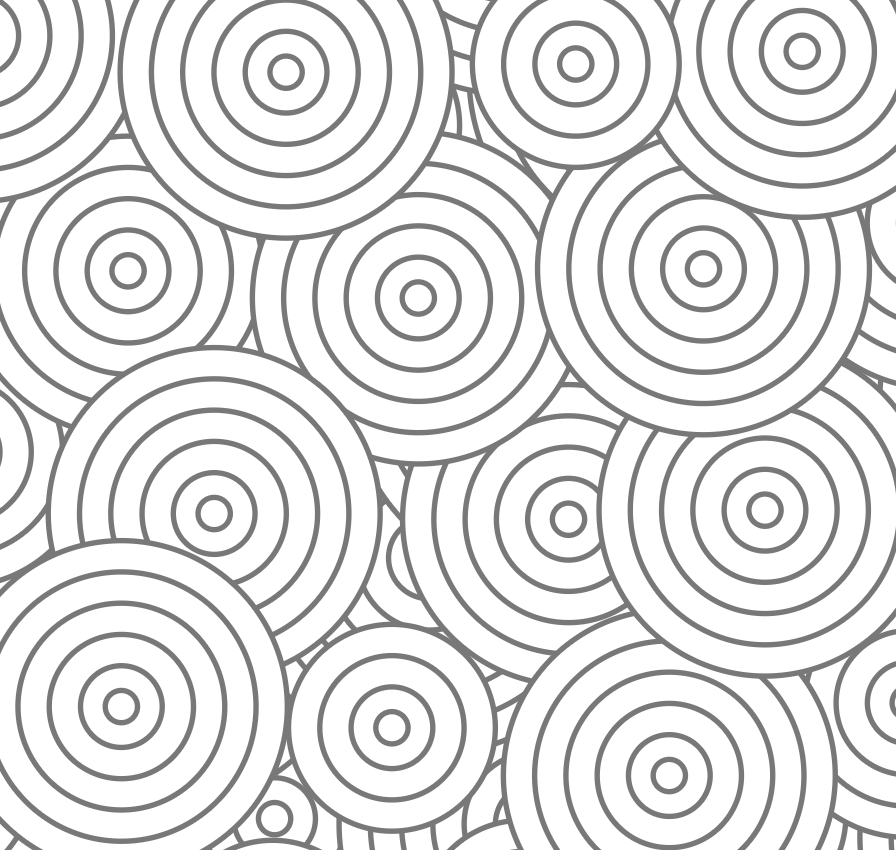
Reproduce this pattern procedurally as a Shadertoy shader.

```glsl
// Overlapping white discs filled with concentric grey rings.
// Discs sit on jittered, staggered grids and are painted back to front:
// one backing grid of wide discs, then a front grid split into random depths.

const vec3 PAPER = vec3(1.0);
const vec3 INK = vec3(0.47);
const vec2 CELL = vec2(0.295, 0.262);   // grid pitch in canvas widths
const float HALF_LINE = 0.003;
const float FIRST_RING = 0.0456;
const float RING_GAP = 0.0349;

vec3 hash3(vec2 cell) {
    vec3 q = fract(cell.xyx * vec3(0.1031, 0.1030, 0.0973));
    q += dot(q, q.yxz + 33.33);
    return fract((q.xxy + q.yzz) * q.zyx);
}

// Distance to the nearest ring; the innermost one is a small eye
float ringDistance(float d) {
    float evenRings = abs(fract((d - FIRST_RING) / RING_GAP + 0.5) - 0.5) * RING_GAP;
    return d < 0.0318 ? abs(d - 0.018) : evenRings;
}

// Paints one opaque ringed disc over the colour below
vec3 paintDisc(vec3 below, float d, float gaps, float pixel) {
    float radius = FIRST_RING + gaps * RING_GAP;
    float body = clamp(0.5 + (radius + HALF_LINE - d) / pixel, 0.0, 1.0);
    float toLine = d > radius ? 0.0 : ringDistance(d);
    float line = clamp(0.5 + (HALF_LINE - toLine) / pixel, 0.0, 1.0);
    return mix(below, mix(PAPER, INK, line), body);
}

void mainImage(out vec4 fragColor, in vec2 fragCoord) {
    float pixel = 1.0 / iResolution.x;
    vec2 p = fragCoord * pixel;
    vec3 color = PAPER;

    // Depth 0 is the backing grid, depths 1 to 4 share the front grid
    for (int depth = 0; depth < 5; depth++) {
        bool backing = depth == 0;
        vec2 grid = p / CELL + (backing ? vec2(0.5, 0.33) : vec2(0.0));
        float middleRow = floor(grid.y);

        for (int j = -1; j <= 1; j++) {
            float row = middleRow + float(j);
            float stagger = 0.5 * mod(row, 2.0);
            float middleColumn = floor(grid.x - stagger);

            for (int i = -1; i <= 1; i++) {
                vec2 cell = vec2(middleColumn + float(i), row);
                vec3 place = hash3(cell + (backing ? 71.0 : 13.0));
                vec3 kind = hash3(cell + 137.0);
                if (!backing && int(place.z * 4.0) + 1 != depth) continue;

                vec2 center = cell + vec2(stagger, 0.0) + 0.5 + 0.4 * (place.xy - 0.5);
                float d = length((grid - center) * CELL);
                float gaps = kind.x < 0.18 ? 2.0 : kind.x < 0.28 ? 3.0 : 4.0;
                color = paintDisc(color, d, backing ? 5.0 : gaps, pixel);
            }
        }
    }
    fragColor = vec4(color, 1.0);
}
```
